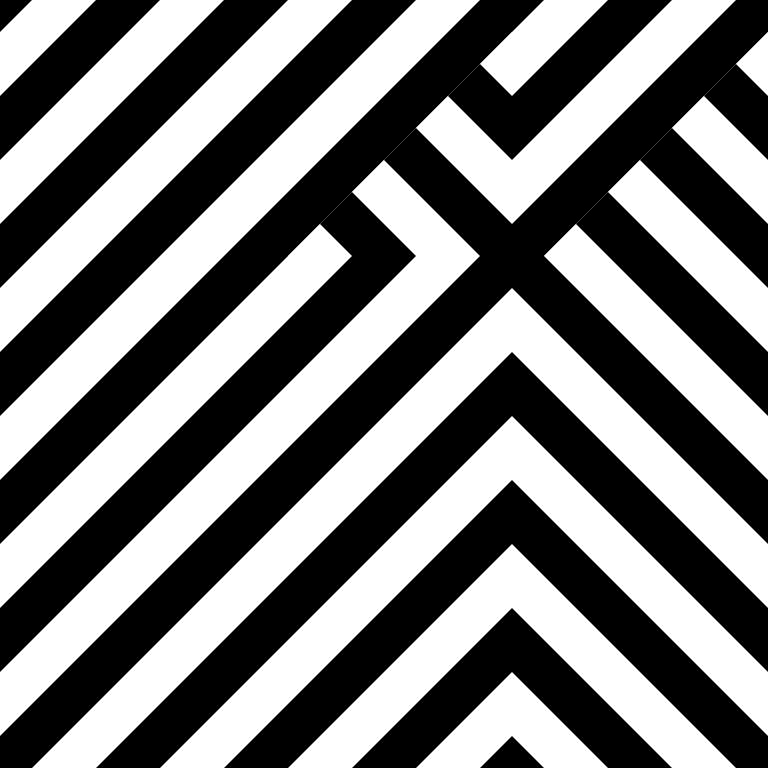
Give the GLSL for this pattern, as a WebGL 2 fragment shader.

```glsl
#version 300 es
precision highp float;

uniform vec2 u_resolution;
out vec4 fragColor;

const float GRID = 24.0;    // stripe units across the canvas
const float TILE = 8.0;     // stripe units across a tile
const float PERIOD = 4.0;   // one white and one black band
const float SQRT2 = 1.41421356;

// Coverage of the positive side of a diagonal edge.
float diagonalEdge(float offset, float pixel) {
    return clamp(0.5 + offset / (SQRT2 * pixel), 0.0, 1.0);
}

// White bands centred on the middle of every period.
float stripes(float t, float pixel) {
    return diagonalEdge(1.0 - abs(mod(t, PERIOD) - 0.5 * PERIOD), pixel);
}

// Share of falling stripes: 0 all rising, 1 all falling, split along a diagonal.
float fallingShare(vec2 p, float pixel) {
    vec2 tile = floor(p / TILE);
    vec2 local = p - tile * TILE;
    float split = diagonalEdge(local.x + local.y - TILE - 1.0, pixel);
    return tile.y < 0.5 ? split * step(0.5, tile.x) : step(1.5, tile.x);
}

void main() {
    float pixel = GRID / u_resolution.y;
    vec2 p = gl_FragCoord.xy * pixel;
    p.y = GRID - p.y;   // rows count down from the top

    float rising = stripes(p.x + p.y, pixel);
    float falling = stripes(p.x - p.y, pixel);
    float ink = mix(rising, falling, fallingShare(p, pixel));
    fragColor = vec4(vec3(ink), 1.0);
}
```
